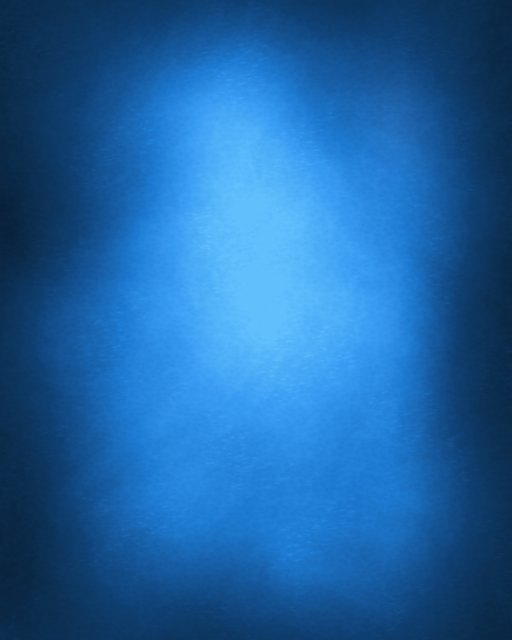
Give the GLSL for this background, as a WebGL 2 fragment shader.

```glsl
#version 300 es
precision highp float;
// A painted blue studio backdrop: a tall pale glow fading to dark edges.
// One scalar "tone" is built from a soft frame, a lopsided core glow, brushed
// patches and layered-sine clouds, then mapped through a ramp of blues.

uniform vec2 u_resolution;
out vec4 outColor;

// Ramp from shadow to light; one unit of tone per step
const int RAMP_STEPS = 7;
const vec3 BLUES[RAMP_STEPS] = vec3[](
    vec3(0.03, 0.12, 0.21), vec3(0.048, 0.19, 0.33), vec3(0.058, 0.25, 0.45),
    vec3(0.085, 0.35, 0.62), vec3(0.115, 0.48, 0.82), vec3(0.22, 0.61, 0.95),
    vec3(0.38, 0.75, 0.99));

const float EDGE_TONE = 0.62;
const float FRAME_TONE = 3.15;
const float CORE_TONE = 2.4;
const vec2 CORE_CENTER = vec2(0.50, 0.57);
const float CORE_WIDTH = 0.160;
const float CORE_TAPER = 0.11;   // narrows upward, widens downward
const float CORE_RISE = 0.28;
const float CORE_FALL = 0.19;
const float WARP = 0.018;        // bends the light shapes
const float CLOUD_TONE = 0.29;
const float DAUB_TONE = 0.14;
const float GRAIN_TONE = 0.21;
const float FLECK_TONE = 0.22;
const vec3 MAUVE_TINT = vec3(0.03, 0.0, -0.01);
const vec2 MAUVE_CENTER = vec2(0.77, 0.80);

// Brushed patches: center, radius, tone offset
const int PATCH_COUNT = 12;
const vec4 PATCHES[PATCH_COUNT] = vec4[](
    vec4(0.10, 0.49, 0.060, 0.55), vec4(0.03, 0.63, 0.060, -0.45),
    vec4(0.57, 0.13, 0.050, 0.45), vec4(0.45, 0.80, 0.060, 0.25),
    vec4(0.62, 0.80, 0.060, -0.45), vec4(0.30, 0.74, 0.060, -0.45),
    vec4(0.48, 0.29, 0.060, -0.30), vec4(0.69, 0.48, 0.070, 0.30),
    vec4(0.32, 0.43, 0.050, -0.25), vec4(0.06, 0.10, 0.080, -0.45),
    vec4(0.17, 0.27, 0.080, 0.35), vec4(0.37, 0.15, 0.060, 0.30));

float bell(vec2 d) {
    return exp(-0.5 * dot(d, d));
}

vec2 hash2(vec2 cell) {
    vec2 q = vec2(dot(cell, vec2(127.1, 311.7)), dot(cell, vec2(269.5, 183.3)));
    return fract(sin(q) * 4375.85);
}

// Distance to the nearest jittered cell point
float cellular(vec2 p) {
    vec2 cell = floor(p);
    float nearest = 2.0;
    for (int y = -1; y <= 1; y++) {
        for (int x = -1; x <= 1; x++) {
            vec2 neighbor = cell + vec2(x, y);
            nearest = min(nearest, distance(p, neighbor + hash2(neighbor)));
        }
    }
    return nearest;
}

// Rotated, self-warped sine layers, roughly -1 to 1
float clouds(vec2 p) {
    const mat2 TURN = mat2(0.80, 0.60, -0.60, 0.80);
    float sum = 0.0;
    float weight = 0.45;
    p *= 12.0;
    for (int i = 0; i < 6; i++) {
        p += 0.6 * sin(p.yx * 0.9 + float(i) * 1.7);
        sum += weight * sin(p.x + 0.8) * cos(p.y);
        p = TURN * p * 1.8;
        weight *= 0.66;
    }
    return sum;
}

// Wide lit area that falls off toward the canvas edges
float frameGlow(vec2 uv) {
    float sides = smoothstep(-0.05, 0.35, uv.x) * (1.0 - smoothstep(0.75, 1.02, uv.x));
    float ends = smoothstep(-0.14, 0.23, uv.y) * (1.0 - smoothstep(0.76, 1.10, uv.y));
    return sides * ends;
}

float coreGlow(vec2 uv) {
    vec2 d = uv - CORE_CENTER;
    float width = CORE_WIDTH - CORE_TAPER * d.y;
    float height = mix(CORE_FALL, CORE_RISE, smoothstep(-0.1, 0.1, d.y));
    return bell(d / vec2(width, height));
}

vec3 blueRamp(float tone) {
    vec3 color = BLUES[0];
    for (int i = 1; i < RAMP_STEPS; i++) {
        color = mix(color, BLUES[i], clamp(tone - float(i - 1), 0.0, 1.0));
    }
    return color;
}

void main() {
    vec2 uv = gl_FragCoord.xy / u_resolution;
    vec2 p = gl_FragCoord.xy / u_resolution.y;

    // Large light shapes with gently wandering borders
    vec2 bent = uv + WARP * sin(uv.yx * vec2(13.0, 11.0) + vec2(2.2, 0.7));
    float tone = EDGE_TONE + FRAME_TONE * frameGlow(bent) + CORE_TONE * coreGlow(uv);
    for (int i = 0; i < PATCH_COUNT; i++) {
        tone += PATCHES[i].w * bell((uv - PATCHES[i].xy) / PATCHES[i].z);
    }

    // Cloudy brushwork, small daubs, paint grain and sparse dry-brush flecks
    float drift = clouds(p * 1.7);
    tone += CLOUD_TONE * clouds(p);
    tone += DAUB_TONE * (cellular(p * vec2(30.0, 38.0) + drift) - 0.5);
    tone += GRAIN_TONE * (cellular(p * vec2(95.0, 135.0)) - 0.5);
    float fleck = 1.0 - smoothstep(0.05, 0.35, cellular(p * vec2(42.0, 120.0) + drift));
    tone += FLECK_TONE * fleck * smoothstep(-0.1, 0.5, drift);

    vec3 color = blueRamp(tone);
    color += MAUVE_TINT * bell((uv - MAUVE_CENTER) / vec2(0.04, 0.06));
    outColor = vec4(color, 1.0);
}
```
